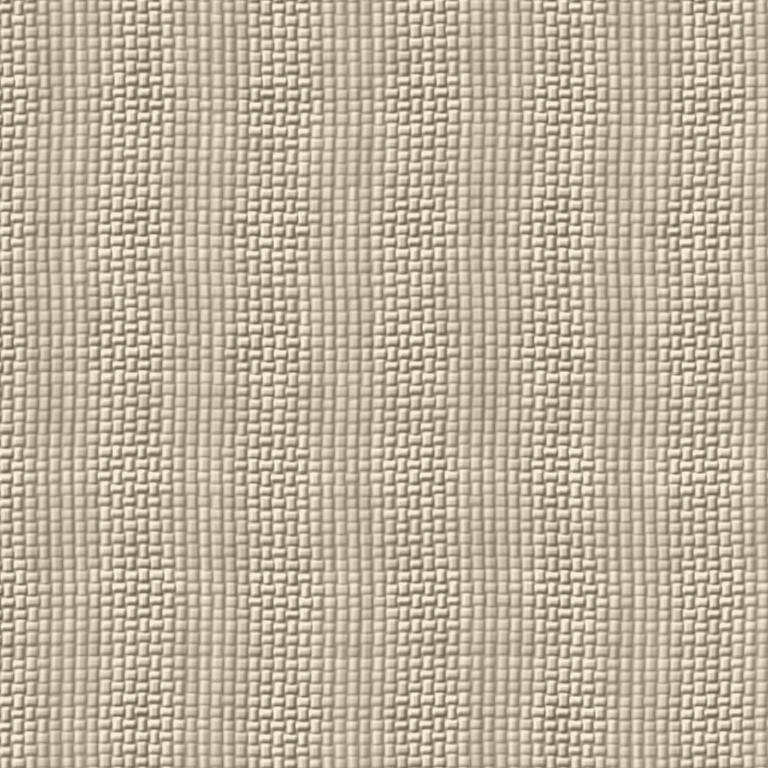
Reproduce this texture procedurally as a Shadertoy shader.

```glsl
#define YARNS 62.0
#define BANDS vec2(5.39, 6.3)
#define BAND_START vec2(0.176, 0.863)
#define WANDER 0.10
#define JITTER 0.11
#define EDGE 0.28
#define LIGHT_STEP vec2(-0.15, 0.19)
#define RELIEF 0.80
#define SHADOW vec3(0.43, 0.39, 0.31)
#define HIGHLIGHT vec3(0.97, 0.93, 0.85)

const float TAU = 6.2831853;

vec2 hash2(vec2 p) {
    return fract(sin(vec2(dot(p, vec2(127.1, 311.7)), dot(p, vec2(269.5, 183.3)))) * 437.585);
}

// Crispness of the weave: nearly straight upright bands, accented by some rows
float weaveStrength(vec2 uv) {
    float sway = 0.010 * sin(TAU * uv.y * 1.1 + 3.9);
    vec2 wave = 0.5 + 0.5 * cos(TAU * (uv - BAND_START + vec2(sway, 0.0)) * BANDS);
    float upright = smoothstep(0.0, 1.0, wave.x);
    return clamp(upright * (0.75 + 0.25 * wave.y) + 0.25 * pow(wave.y, 4.0), 0.0, 1.0);
}

float roundedBox(vec2 p, vec2 halfSize, float radius) {
    vec2 q = abs(p) - halfSize + radius;
    return length(max(q, 0.0)) + min(max(q.x, q.y), 0.0) - radius;
}

// Signed distance to one raised stitch, upright or lying by checker parity
float stitch(vec2 p, vec2 cell) {
    vec2 rnd = hash2(cell) - 0.5;
    float strength = weaveStrength((cell + 0.5) / YARNS);
    bool upright = mod(cell.x + cell.y, 2.0) < 0.5;
    vec2 woven = upright ? vec2(0.37, 0.57) : vec2(0.56, 0.34);
    vec2 loose = upright ? vec2(0.41, 0.54) : vec2(0.48, 0.42);
    vec2 halfSize = mix(loose, woven, strength) + JITTER * rnd;
    return roundedBox(p - cell - 0.5 - JITTER * rnd.yx, halfSize, 0.28);
}

// Cloth height: nearest of five stitches, blended into upright ridges where loose
float clothHeight(vec2 p, float strength, float blur) {
    vec2 cell = floor(p);
    float d = stitch(p, cell);
    for (int i = -1; i <= 1; i += 2) {
        d = min(d, stitch(p, cell + vec2(i, 0)));
        d = min(d, stitch(p, cell + vec2(0, i)));
    }
    float raised = 1.0 - smoothstep(-EDGE - blur, EDGE * 0.4 + blur, d);
    float ridge = 0.5 - 0.5 * cos(TAU * (p.x + 0.06 * sin(p.y * 0.8)));
    return mix(ridge, raised, mix(0.6, 1.0, strength));
}

void mainImage(out vec4 fragColor, in vec2 fragCoord) {
    vec2 uv = fragCoord / iResolution.xy;
    float blur = 0.3 * YARNS / iResolution.y;

    // Yarns stay straight, with a slow drift along their length
    vec2 p = uv * YARNS;
    p += WANDER * sin(p.yx * vec2(0.31, 0.23) + vec2(0.6, 2.1));

    // Relief lit from the upper left, flatter where the weave is loose
    float strength = weaveStrength(uv);
    float height = clothHeight(p, strength, blur);
    float slope = height - clothHeight(p + LIGHT_STEP, strength, blur);
    float tone = 0.41 + 0.31 * height;
    tone += RELIEF * mix(0.46, 0.82, strength) * slope;

    // Uneven yarns and stitches, and fine upright fibres in the loose parts
    vec2 cell = floor(p);
    float column = hash2(vec2(cell.x, 3.0)).x - 0.5;
    float row = hash2(vec2(7.0, cell.y)).y - 0.5;
    tone += 0.07 * column + 0.07 * row;
    tone += 0.10 * (hash2(cell + 17.0).x - 0.5) * height;
    float fibre = sin(p.x * 9.3 + 0.4 * sin(p.y * 0.6)) + sin(p.x * 13.1 + p.y * 0.1);
    tone += 0.03 * (1.0 - strength) * fibre;

    // Broad, gentle shading across the cloth
    tone += 0.02 * (strength - 0.5);
    tone += 0.02 * sin(p.x * 0.9 + 1.0) * sin(p.y * 0.47);

    fragColor = vec4(mix(SHADOW, HIGHLIGHT, clamp(tone, 0.0, 1.0)), 1.0);
}
```
